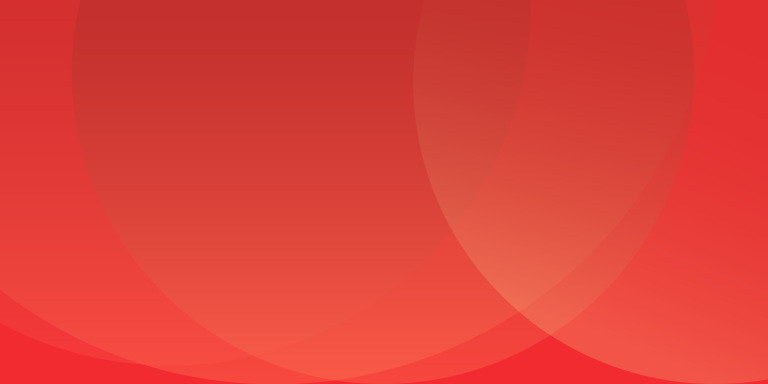
Write a WebGL 1 fragment shader that draws this background.

```glsl
precision highp float;

uniform vec2 u_resolution;

// Discs as centre.xy, radius; lengths are in canvas heights
const vec3 WIDE_DISC = vec3(0.716, 1.161, 1.162);
const vec3 LEFT_DISC = vec3(0.443, 0.987, 0.939);
const vec3 MIDDLE_DISC = vec3(0.997, 0.810, 0.810);
const vec3 RIGHT_DISC = vec3(1.862, 0.786, 0.786);

const vec3 BASE_RED = vec3(0.949, 0.168, 0.190);
const vec3 WIDE_TOP = vec3(0.843, 0.216, 0.196);
const vec3 WIDE_BOTTOM = vec3(1.000, 0.500, 0.345);
const vec3 LEFT_TOP = vec3(0.690, 0.188, 0.180);
const vec3 LEFT_BOTTOM = vec3(1.000, 0.345, 0.302);
const vec3 MIDDLE_TOP = vec3(0.630, 0.188, 0.157);
const vec3 MIDDLE_BOTTOM = vec3(1.000, 0.478, 0.345);
const vec3 RIGHT_TOP = vec3(0.775, 0.204, 0.176);
const vec3 RIGHT_BOTTOM = vec3(0.949, 0.640, 0.455);

const float OPACITY = 0.35;
const float SOFT_FALLOFF = 1.35;
const float STEEP_FALLOFF = 2.0;
const float RIGHT_TILT = 0.4;

// Antialiased coverage of a disc
float discMask(vec2 p, vec3 disc) {
  float pixel = 1.0 / u_resolution.y;
  float d = length(p - disc.xy) - disc.z;
  return 1.0 - smoothstep(-0.75 * pixel, 0.75 * pixel, d);
}

// Lay a translucent gradient disc over the colour below
vec3 layDisc(vec3 below, vec2 p, vec3 disc, vec3 top, vec3 bottom,
             float depth, float falloff) {
  float blend = pow(clamp(depth, 0.0, 1.0), falloff);
  vec3 tint = mix(top, bottom, blend);
  return mix(below, tint, OPACITY * discMask(p, disc));
}

void main() {
  vec2 p = gl_FragCoord.xy / u_resolution.y;
  float depth = 1.0 - p.y;
  float tiltedDepth = depth + RIGHT_TILT * (RIGHT_DISC.x - p.x);

  // Stack the discs from back to front
  vec3 color = BASE_RED;
  color = layDisc(color, p, WIDE_DISC, WIDE_TOP, WIDE_BOTTOM, depth, SOFT_FALLOFF);
  color = layDisc(color, p, LEFT_DISC, LEFT_TOP, LEFT_BOTTOM, depth, SOFT_FALLOFF);
  color = layDisc(color, p, MIDDLE_DISC, MIDDLE_TOP, MIDDLE_BOTTOM, depth, SOFT_FALLOFF);
  color = layDisc(color, p, RIGHT_DISC, RIGHT_TOP, RIGHT_BOTTOM, tiltedDepth, STEEP_FALLOFF);

  gl_FragColor = vec4(color, 1.0);
}
```
